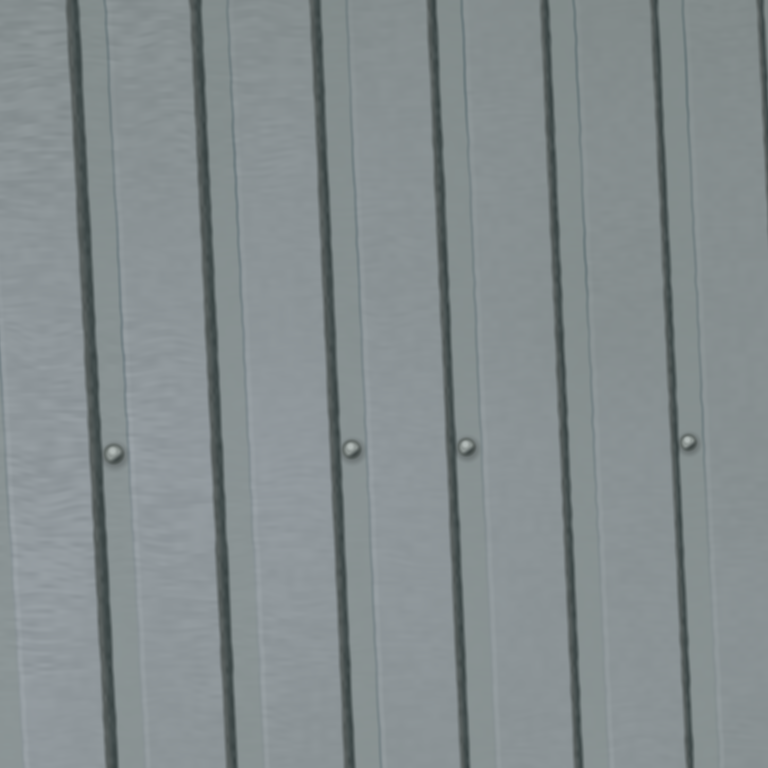
Give the GLSL for this texture, as a WebGL 2 fragment shader.

```glsl
#version 300 es
precision highp float;

uniform vec2 u_resolution;
out vec4 fragColor;

float hash(vec2 p) {
    vec3 q = fract(p.xyx * vec3(0.1031, 0.1030, 0.0973));
    q += dot(q, q.yzx + 33.33);
    return fract((q.x + q.y) * q.z);
}

float noise(vec2 p) {
    vec2 i = floor(p), f = fract(p);
    f = f * f * (3.0 - 2.0 * f);
    return mix(mix(hash(i), hash(i + vec2(1, 0)), f.x),
               mix(hash(i + vec2(0, 1)), hash(i + vec2(1, 1)), f.x), f.y);
}

// Grooves lean left going up and crowd together toward the right.
float grooveX(float i, float y) {
    float bottom = 0.146 + i * (0.1575 - 0.0014 * i);
    float top = 0.094 + i * (0.1625 - 0.0022 * i);
    return mix(bottom, top, y);
}

// Painted metal: pale blue low on the left, duller toward the top and right.
vec3 panelColor(vec2 uv) {
    float light = 0.74 - 0.28 * uv.x - 0.34 * uv.y * uv.y;
    light += 0.3 * smoothstep(0.6, 0.0, distance(uv, vec2(0.2, 0.4)));
    light += 0.22 * (noise(uv * 5.0 + 40.0) - 0.5);
    vec3 color = mix(vec3(0.50, 0.535, 0.533), vec3(0.575, 0.605, 0.625), clamp(light, 0.0, 1.0));

    // Fine horizontal ripples, strongest on the left
    vec2 warped = uv + 0.012 * noise(uv * 18.0);
    float ripple = noise(warped * vec2(45, 190) + 70.0) - 0.5;
    float patches = smoothstep(0.25, 0.75, noise(uv * 6.0 + 11.0));
    color += ripple * mix(0.035, 0.009, smoothstep(0.0, 0.6, uv.x)) * (0.4 + patches);
    return color + 0.012 * (noise(uv * 90.0) - 0.5);
}

// Domed screw head; p is measured in head radii.
vec3 addScrew(vec3 color, vec2 p, float soft) {
    float r = length(p);
    float lowerRight = dot(p, normalize(vec2(0.6, -0.8)));
    color *= 1.0 - 0.2 * smoothstep(1.6, 0.7, length(p - vec2(0.1, -0.2)));
    vec3 head = mix(vec3(0.56, 0.59, 0.58), vec3(0.20, 0.23, 0.23), smoothstep(0.1, 0.7, lowerRight));
    head = mix(head, vec3(0.33, 0.36, 0.35), 0.75 * smoothstep(0.45, 0.85, r));
    head = mix(head, vec3(0.70, 0.73, 0.72), smoothstep(0.5, 0.1, length(p - vec2(-0.1, 0.25))));
    return mix(color, head, smoothstep(1.0 + soft, 0.85 - soft, r));
}

void main() {
    vec2 uv = gl_FragCoord.xy / u_resolution;
    float px = 1.0 / min(u_resolution.x, u_resolution.y);
    vec3 color = panelColor(uv);

    for (float i = -1.0; i < 7.0; i++) {
        float d = uv.x - grooveX(i, uv.y);
        float seam = 0.0425 - 0.001 * i;
        float wobble = noise(vec2(i * 17.0 + 30.0, uv.y * 60.0)) - 0.5;

        // Greener strip between groove and seam
        float strip = smoothstep(0.0, 0.004, d) * smoothstep(seam + 0.003, seam - 0.003, d);
        color = mix(color, vec3(0.53, 0.57, 0.565) - 0.025 * uv.y, 0.6 * strip);

        // Faint seam, fading toward the bottom, with a pale lip beside it
        float s = d - seam - 0.0015 * wobble;
        float strength = max(smoothstep(0.1, 0.6, uv.y), i == 2.0 ? 0.85 : 0.15);
        strength *= 0.6 + 0.6 * noise(vec2(i * 9.0 + 20.0, uv.y * 9.0));
        color -= vec3(0.085, 0.07, 0.062) * strength * smoothstep(0.0025 + px, 0.0, abs(s));
        color += 0.025 * smoothstep(0.004 + px, 0.0, abs(s - 0.005)) * (1.0 - 0.6 * uv.y);

        // Dark groove with soft ragged edges
        float halfWidth = 0.0086 - 0.0006 * i + 0.0012 * wobble;
        float groove = smoothstep(halfWidth + 0.0015 + px, halfWidth - 0.0025 - px, abs(d));
        vec3 shade = mix(vec3(0.335, 0.36, 0.355), vec3(0.245, 0.285, 0.285),
                         smoothstep(-0.7, 0.5, d / halfWidth));
        shade += 0.05 * (noise(vec2(d * 250.0 + 50.0, uv.y * 110.0 + i * 13.0)) - 0.5);
        color = mix(color, shade, groove);

        // Screws skip every third strip
        if (i >= 0.0 && i < 6.0 && mod(i, 3.0) != 1.0) {
            float radius = 0.0145 - 0.0005 * i;
            vec2 center = vec2(grooveX(i, 0.41) + 0.0235 - 0.0013 * i, 0.409 + 0.003 * i);
            color = addScrew(color, (uv - center) / radius, px / radius);
        }
    }
    fragColor = vec4(color, 1.0);
}
```
